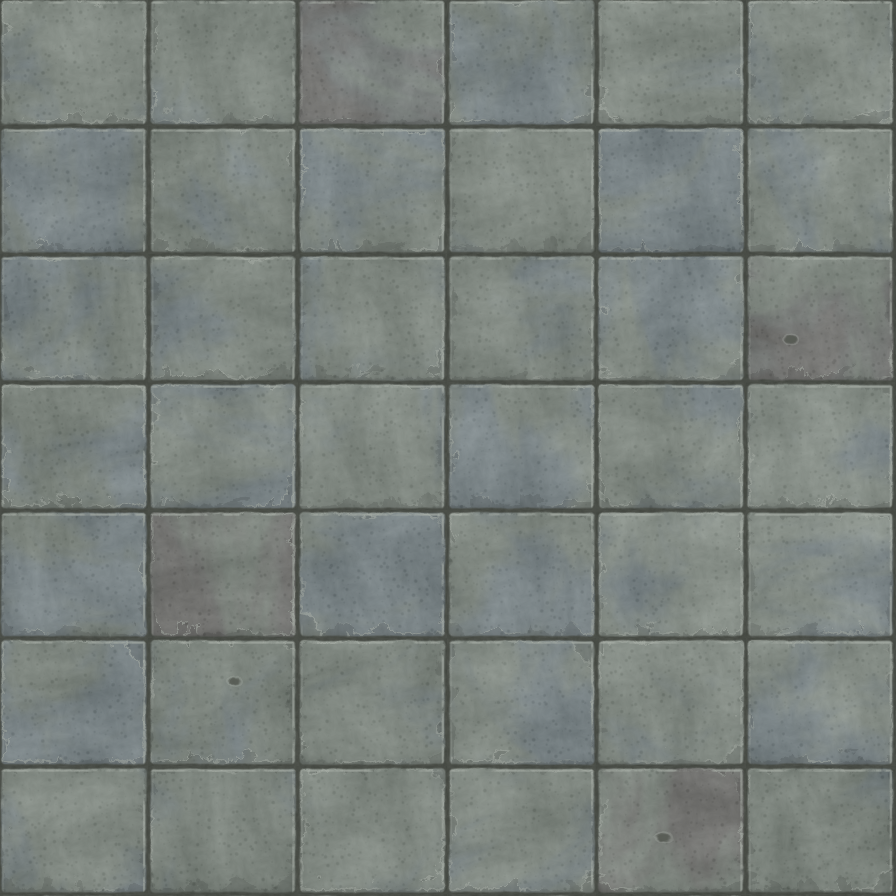
Write a Shadertoy shader that draws this texture.

```glsl
// Worn grey-green stone tiles in a straight grid, with dark joints, pale arrises and chipped edges.

#define TILES vec2(6.0, 7.0)
#define JOINT_SHIFT vec2(-0.001, 0.0018)
#define JOINT_HALF 0.0021
#define CORNER_RADIUS 0.005
#define CHIP_DEPTH 0.013
#define CLOUD_CONTRAST 0.065
#define STONE vec3(0.502, 0.532, 0.505)
#define BLUE_STAIN vec3(0.470, 0.510, 0.530)
#define PURPLE_STAIN vec3(0.455, 0.455, 0.445)
#define JOINT vec3(0.285, 0.300, 0.275)
#define PALE_EDGE vec3(0.665, 0.690, 0.660)

vec3 hash3(vec2 p) {
    vec3 q = fract(vec3(p.xyx) * vec3(0.1031, 0.1030, 0.0973));
    q += dot(q, q.yxz + 33.33);
    return fract((q.xxy + q.yzz) * q.zyx);
}

// Layered, folded sines: roughly -0.6 to 0.6
float layeredSines(vec2 p) {
    float sum = 0.0, amplitude = 0.5;
    for (int i = 0; i < 5; i++) {
        p = mat2(0.8, 0.6, -0.6, 0.8) * p * 1.9 + 1.7;
        p += 0.8 * sin(p.yx * 0.7 + float(i));
        sum += amplitude * sin(p.x) * sin(p.y);
        amplitude *= 0.55;
    }
    return sum;
}

// Cellular noise: coverage of small pores around scattered points
float pores(vec2 p, float soft) {
    float cover = 0.0;
    for (int y = -1; y <= 1; y++)
        for (int x = -1; x <= 1; x++) {
            vec2 cell = floor(p) + vec2(x, y);
            vec3 r = hash3(cell + 17.0);
            float radius = 0.25 * r.z * r.z;
            float d = length(cell + r.xy - p) - radius;
            cover = max(cover, r.z * (1.0 - smoothstep(-soft, soft, d)));
        }
    return cover;
}

float line(float d, float halfWidth, float soft) {
    return 1.0 - smoothstep(halfWidth, halfWidth + soft, abs(d));
}

void mainImage(out vec4 fragColor, in vec2 fragCoord) {
    vec2 uv = fragCoord / iResolution.xy;
    float px = 1.0 / min(iResolution.x, iResolution.y);

    // Tile cell, with distances in canvas units
    vec2 size = 1.0 / TILES;
    vec2 grid = (uv - JOINT_SHIFT) * TILES;
    vec2 id = mod(floor(grid), TILES);
    vec2 lo = fract(grid) * size;
    vec2 hi = size - lo;
    vec3 tone = hash3(id + 3.0), kind = hash3(id + 41.0), chip = hash3(id + 87.0);
    vec2 seeded = uv + tone.xy * 7.0;

    float cloud = layeredSines(seeded * 18.0);
    float patches = layeredSines(seeded * 9.0 + 4.0);
    float grain = layeredSines(seeded * 150.0);
    float ragged = layeredSines(seeded * 40.0 + 9.0);

    // Stone face: tile tone, stains, clouds, grain and pores
    vec3 color = STONE + 0.035 * (tone.z - 0.5) + 0.025 * (uv.x - 0.5);
    float blue = smoothstep(0.35, 1.0, tone.x + patches + 0.3 * (0.5 - uv.x));
    color = mix(color, BLUE_STAIN, 0.8 * blue);
    color = mix(color, PURPLE_STAIN, step(0.95, kind.x) * smoothstep(-0.4, 0.4, patches));
    color -= 0.05 * step(0.93, kind.y) * smoothstep(-0.5, 0.3, patches);
    color += CLOUD_CONTRAST * cloud + 0.022 * grain;
    color -= 0.055 * pores(uv * 130.0, 0.08 + 65.0 * px);

    // Ragged wear along the edges and at one corner
    float depth = CHIP_DEPTH * smoothstep(0.05, 0.6, ragged);
    float bottomWear = lo.y - 0.0055 - depth;
    float sideWear = min(lo.x, hi.x) - 0.0035 - 0.6 * depth;
    float topWear = hi.y - 0.002 - 0.5 * depth;
    vec2 corner = size * vec2(step(0.5, chip.x), step(0.75, chip.y));
    float cornerWear = length(lo + 0.004 * ragged - corner) - 0.004 - 0.024 * chip.z * chip.z;
    float wear = min(min(bottomWear, sideWear), min(topWear, cornerWear)) + 0.004 * grain;
    float worn = 1.0 - smoothstep(-px, px, wear);
    color *= 1.0 - 0.09 * worn;
    float rim = line(wear, 0.0003, 1.3 * px) * smoothstep(-0.1, 0.45, cloud + 0.5 * chip.y - 0.15);
    color = mix(color, PALE_EDGE, 0.55 * rim);

    // Soft dirt beside the joints, heaviest along the bottom
    color *= 1.0 - 0.16 * exp(-lo.y / 0.005) - 0.10 * exp(-min(lo.x, hi.x) / 0.005);

    // Pale arrises on the top and right, fainter on the left
    float breakup = smoothstep(-0.5, 0.3, ragged + 0.3 * grain);
    float arris = max(line(hi.y - 0.0046, 0.0005, 1.4 * px), 0.9 * line(hi.x - 0.0048, 0.0005, 1.4 * px));
    arris = max(arris, 0.35 * line(lo.x - 0.0045, 0.0004, 1.4 * px));
    color = mix(color, PALE_EDGE, 0.65 * arris * breakup);

    // Occasional deep pit
    vec2 toPit = lo - size * (0.25 + 0.5 * chip.xy);
    float pit = length(toPit * vec2(0.8, 1.2)) - 0.006 - 0.004 * ragged;
    float hasPit = step(0.94, kind.z);
    color = mix(color, PALE_EDGE, 0.25 * hasPit * line(pit - 0.001, 0.0005, px));
    color = mix(color, JOINT * 1.15, 0.85 * hasPit * (1.0 - smoothstep(-0.002, px, pit)));

    // Joints around slightly rounded, uneven tiles
    vec2 q = abs(lo - 0.5 * size) - 0.5 * size + JOINT_HALF + CORNER_RADIUS;
    float outside = length(max(q, 0.0)) + min(max(q.x, q.y), 0.0) - CORNER_RADIUS;
    outside += 0.0012 * ragged;
    float joint = smoothstep(-0.0012 - 0.5 * px, 0.0006 + 0.5 * px, outside);
    color = mix(color, JOINT + 0.03 * grain, joint);

    fragColor = vec4(clamp(color, 0.0, 1.0), 1.0);
}
```
